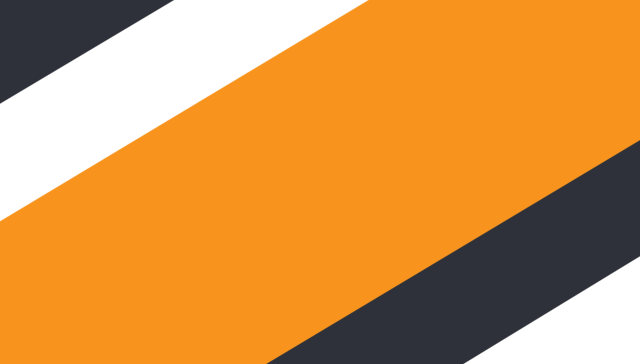
Give the GLSL for this background, as a Shadertoy shader.

```glsl
const vec3 ORANGE = vec3(0.972, 0.582, 0.114);
const vec3 CHARCOAL = vec3(0.182, 0.193, 0.222);
const vec3 WHITE = vec3(1.0);

// Signed distance to the line from a to b, positive on its upper left side
float lineDistance(vec2 p, vec2 a, vec2 b) {
    vec2 along = normalize(b - a);
    return dot(p - a, vec2(-along.y, along.x));
}

// Smooth coverage of the half plane above the line, ends given as canvas fractions
float aboveLine(vec2 p, vec2 a, vec2 b, vec2 canvas, float softness) {
    float d = lineDistance(p, a * canvas, b * canvas);
    return smoothstep(-softness, softness, d);
}

void mainImage(out vec4 fragColor, in vec2 fragCoord) {
    // Height-based units keep the stripe edges evenly smooth
    vec2 canvas = vec2(iResolution.x / iResolution.y, 1.0);
    vec2 p = fragCoord / iResolution.y;
    float softness = 0.8 / iResolution.y;

    // Diagonal bands, stacked from the lower right to the upper left
    vec3 color = WHITE;
    color = mix(color, CHARCOAL, aboveLine(p, vec2(0.724, 0.0), vec2(1.0, 0.296), canvas, softness));
    color = mix(color, ORANGE, aboveLine(p, vec2(0.416, 0.0), vec2(1.0, 0.615), canvas, softness));
    color = mix(color, WHITE, aboveLine(p, vec2(0.0, 0.392), vec2(0.576, 1.0), canvas, softness));
    color = mix(color, CHARCOAL, aboveLine(p, vec2(0.0, 0.715), vec2(0.272, 1.0), canvas, softness));

    fragColor = vec4(color, 1.0);
}
```
